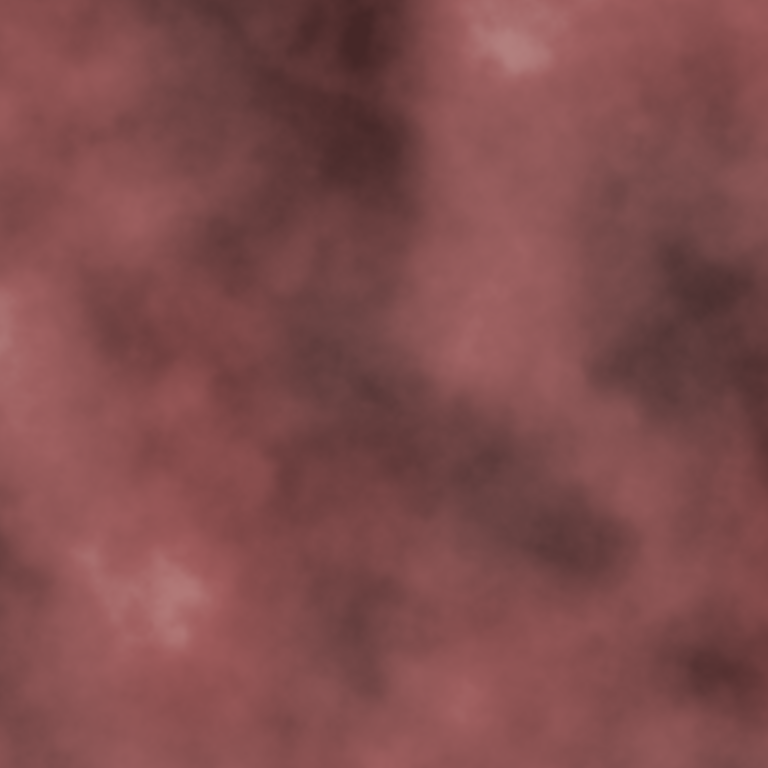
Reproduce this texture procedurally as a WebGL 1 fragment shader.

```glsl
precision highp float;
// Soft, smoky clouds in dusty red: dark brown patches, rosy mid tones and
// a few pale, greyish highlights. Octaves of smooth value noise are summed,
// standardised to zero mean and unit spread, then mapped to a colour ramp.

uniform vec2 u_resolution;

#define CLOUD_SCALE 4.0    // largest noise cells across the canvas
#define OCTAVES 6          // layers of detail
#define GAIN 0.5           // strength of each layer against the last
#define LACUNARITY 2.03    // frequency step between layers
#define SPREAD 0.125       // standard deviation of the summed noise
#define TINT_SCALE 5.0     // size of the redder and greyer zones
#define TINT_AMOUNT 0.035  // how far those zones differ
#define SEED vec2(17.3, 41.7)

const vec3 SHADOW = vec3(0.275, 0.160, 0.160);
const vec3 BROWN  = vec3(0.405, 0.240, 0.240);
const vec3 ROSE   = vec3(0.530, 0.312, 0.312);
const vec3 CORAL  = vec3(0.622, 0.372, 0.374);
const vec3 PALE   = vec3(0.700, 0.495, 0.490);

float hash(vec2 cell) {
    vec3 p = fract(cell.xyx * vec3(0.1031, 0.1030, 0.0973));
    p += dot(p, p.yzx + 33.33);
    return fract((p.x + p.y) * p.z);
}

// Lattice values blended with a quintic fade, so no cell edges show.
float valueNoise(vec2 p) {
    vec2 cell = floor(p);
    vec2 f = p - cell;
    vec2 fade = f * f * f * (f * (f * 6.0 - 15.0) + 10.0);
    float lower = mix(hash(cell), hash(cell + vec2(1.0, 0.0)), fade.x);
    float upper = mix(hash(cell + vec2(0.0, 1.0)), hash(cell + 1.0), fade.x);
    return mix(lower, upper, fade.y);
}

// Layered noise, each octave turned to hide the lattice directions.
float clouds(vec2 p) {
    const mat2 turn = mat2(0.8, 0.6, -0.6, 0.8);
    float sum = 0.0;
    float total = 0.0;
    float weight = 1.0;
    for (int i = 0; i < OCTAVES; i++) {
        sum += weight * valueNoise(p);
        total += weight;
        weight *= GAIN;
        p = turn * p * LACUNARITY + SEED;
    }
    return sum / total;
}

// Colour for a standardised density: dark below zero, light above.
vec3 cloudColor(float density) {
    vec3 color = mix(SHADOW, BROWN, clamp((density + 2.8) / 1.3, 0.0, 1.0));
    color = mix(color, ROSE, clamp((density + 1.5) / 1.5, 0.0, 1.0));
    color = mix(color, CORAL, clamp(density / 1.5, 0.0, 1.0));
    return mix(color, PALE, smoothstep(1.3, 2.8, density));
}

void main() {
    vec2 uv = gl_FragCoord.xy / min(u_resolution.x, u_resolution.y);
    float density = (clouds(uv * CLOUD_SCALE + SEED) - 0.5) / SPREAD;
    vec3 color = cloudColor(density);

    // Gentle drift between redder and greyer zones.
    float tint = valueNoise(uv * TINT_SCALE + SEED.yx) - 0.5;
    color.gb += tint * TINT_AMOUNT;

    gl_FragColor = vec4(color, 1.0);
}
```
